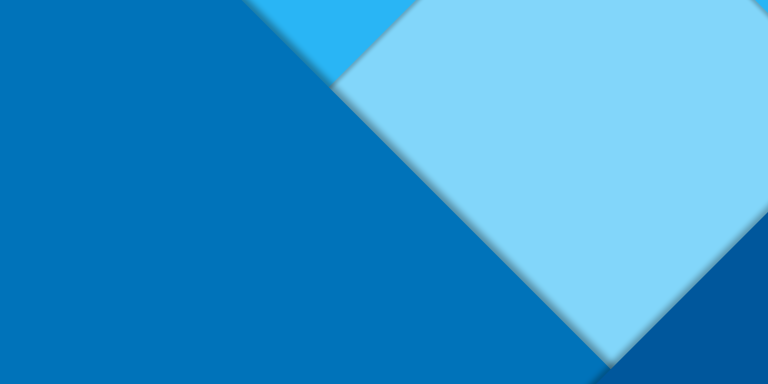
A Shadertoy shader for this background:

```glsl
// Flat paper sheets cut along 45 degree lines, stacked with soft shadows.
// Each sheet is a half plane given by a signed distance; it first darkens
// what lies beneath its rim, then covers it with its own flat colour.

const vec3 PALE_BLUE = vec3(0.51, 0.84, 0.98);
const vec3 CYAN      = vec3(0.16, 0.71, 0.96);
const vec3 MID_BLUE  = vec3(0.00, 0.45, 0.73);
const vec3 DEEP_BLUE = vec3(0.00, 0.34, 0.61);

const vec2 RISING  = vec2(1.0, 1.0);   // normal pointing up and right
const vec2 FALLING = vec2(1.0, -1.0);  // normal pointing down and right

// Signed distance to the line dot(p, normal) = offset, positive ahead of it.
float lineDistance(vec2 p, vec2 normal, float offset) {
    return (dot(p, normal) - offset) / length(normal);
}

// Lays a sheet over the base where d < 0, with a shadow fading outside it.
vec3 laySheet(vec3 base, vec3 sheet, float d, float reach, float strength, float pixel) {
    float fade = 1.0 - smoothstep(0.0, reach, max(d, 0.0));
    vec3 shaded = base * (1.0 - strength * fade * fade);
    float cover = 1.0 - smoothstep(-0.5 * pixel, 0.5 * pixel, d);
    return mix(shaded, sheet, cover);
}

void mainImage(out vec4 fragColor, in vec2 fragCoord) {
    // Canvas height is one unit.
    vec2 p = fragCoord / iResolution.y;
    float pixel = 1.4 / iResolution.y;

    // Distances to the four cuts, negative inside each covering sheet.
    float leftCut   = lineDistance(p, RISING, 1.629);
    float upperCut  = lineDistance(p, FALLING, 0.083);
    float cornerCut = -lineDistance(p, RISING, 2.966);
    float lowerCut  = -lineDistance(p, FALLING, 1.552);

    // Stack from the bottom sheet to the top one.
    vec3 color = PALE_BLUE;
    color = laySheet(color, CYAN, min(upperCut, cornerCut), 0.022, 0.22, pixel);
    color = laySheet(color, MID_BLUE, leftCut, 0.040, 0.30, pixel);
    color = laySheet(color, DEEP_BLUE, lowerCut, 0.034, 0.26, pixel);

    fragColor = vec4(color, 1.0);
}
```
